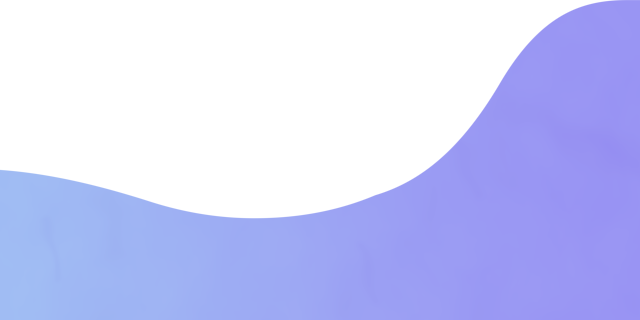
Reproduce this background procedurally as a Shadertoy shader.

```glsl
// A white sky above a periwinkle wave that rises to a crest at the right.
// The outline is a chain of cubic Hermite spans; the fill is a blue to violet
// gradient with faint crumpled-paper folds made from gradient noise.

const vec3 WHITE = vec3(1.0);
const vec3 SKY_BLUE = vec3(0.626, 0.738, 0.952);
const vec3 PERIWINKLE = vec3(0.612, 0.640, 0.952);
const vec3 VIOLET = vec3(0.600, 0.583, 0.952);
const vec3 FOLD_TINT = vec3(0.6, 1.0, 0.15);

// Wave knots: x, height, slope
const vec3 START = vec3(0.0, 0.469, -0.07);
const vec3 FALL = vec3(0.469, 0.370, -0.32);
const vec3 TROUGH = vec3(0.794, 0.318, 0.0);
const vec3 KINK = vec3(1.173, 0.390, 0.42);
const vec3 RISE = vec3(1.5625, 0.740, 1.70);
const vec3 CREST = vec3(1.966, 1.0, 0.0);
const float SLOPE_AFTER_KINK = 0.30;

// Cubic through two knots, held constant outside them
float hermite(vec3 a, vec3 b, float x) {
    float h = b.x - a.x;
    float t = clamp((x - a.x) / h, 0.0, 1.0);
    float s = 1.0 - t;
    return mix(a.y, b.y, t * t * (3.0 - 2.0 * t))
         + h * t * s * (s * a.z - t * b.z);
}

float waveHeight(float x) {
    if (x < FALL.x) return hermite(START, FALL, x);
    if (x < TROUGH.x) return hermite(FALL, TROUGH, x);
    if (x < KINK.x) return hermite(TROUGH, KINK, x);
    if (x < RISE.x) return hermite(vec3(KINK.xy, SLOPE_AFTER_KINK), RISE, x);
    return hermite(RISE, CREST, x);
}

// Approximate signed distance to the outline, positive above it
float waveDistance(vec2 p) {
    float e = 0.002;
    float slope = (waveHeight(p.x + e) - waveHeight(p.x - e)) / (2.0 * e);
    return (p.y - waveHeight(p.x)) / sqrt(1.0 + slope * slope);
}

vec2 randomGradient(vec2 cell) {
    vec3 q = fract(cell.xyx * vec3(0.1031, 0.1030, 0.0973));
    q += dot(q, q.yzx + 33.33);
    float angle = 6.2832 * fract((q.x + q.y) * q.z);
    return vec2(cos(angle), sin(angle));
}

float gradientNoise(vec2 p) {
    vec2 i = floor(p), f = fract(p);
    vec2 u = f * f * f * (f * (f * 6.0 - 15.0) + 10.0);
    vec2 e = vec2(1.0, 0.0);
    float low = mix(dot(randomGradient(i), f),
                    dot(randomGradient(i + e), f - e), u.x);
    float high = mix(dot(randomGradient(i + e.yx), f - e.yx),
                     dot(randomGradient(i + 1.0), f - 1.0), u.x);
    return mix(low, high, u.y);
}

// Warped octaves, giving soft facets with directional folds
float paper(vec2 p) {
    p += 0.08 * vec2(gradientNoise(p * 4.0), gradientNoise(p * 4.0 + 17.0));
    float sum = 0.0, amplitude = 1.0;
    vec2 q = p * vec2(5.0, 3.5);
    for (int i = 0; i < 4; i++) {
        sum += amplitude * gradientNoise(q);
        q = mat2(1.6, 1.2, -1.2, 1.6) * q + 9.0;
        amplitude *= 0.5;
    }
    return sum;
}

// Soft shadow along a line from a to b
float crease(vec2 p, vec2 a, vec2 b, float width) {
    vec2 ab = b - a;
    float t = clamp(dot(p - a, ab) / dot(ab, ab), 0.0, 1.0);
    float d = length(p - a - t * ab) / width;
    return exp(-d * d);
}

vec3 waveColor(vec2 p) {
    vec3 color = mix(SKY_BLUE, PERIWINKLE, smoothstep(-0.15, 1.35, p.x));
    color = mix(color, VIOLET, smoothstep(0.8, 1.95, p.x));

    // Broad folds and narrow creases
    vec2 bent = p + 0.05 * gradientNoise(p * 7.0);
    float shade = 0.7 * crease(bent, vec2(1.58, 0.68), vec2(2.0, 0.50), 0.055);
    shade += 0.7 * crease(bent, vec2(0.14, 0.31), vec2(0.19, 0.14), 0.012);
    shade += 0.5 * crease(bent, vec2(0.33, 0.38), vec2(0.36, 0.22), 0.035);
    shade += 0.5 * crease(bent, vec2(1.11, 0.21), vec2(1.19, 0.08), 0.018);
    shade += 0.5 * crease(bent, vec2(1.43, 0.54), vec2(1.50, 0.40), 0.022);
    return color + FOLD_TINT * (0.014 * paper(p) - 0.022 * shade);
}

void mainImage(out vec4 fragColor, in vec2 fragCoord) {
    // Canvas units: two wide, one high
    vec2 p = fragCoord / iResolution.xy * vec2(2.0, 1.0);
    float pixel = 1.0 / iResolution.y;

    // Fill below the outline with a smooth edge
    float sky = smoothstep(-0.75 * pixel, 0.75 * pixel, waveDistance(p));
    fragColor = vec4(mix(waveColor(p), WHITE, sky), 1.0);
}
```
